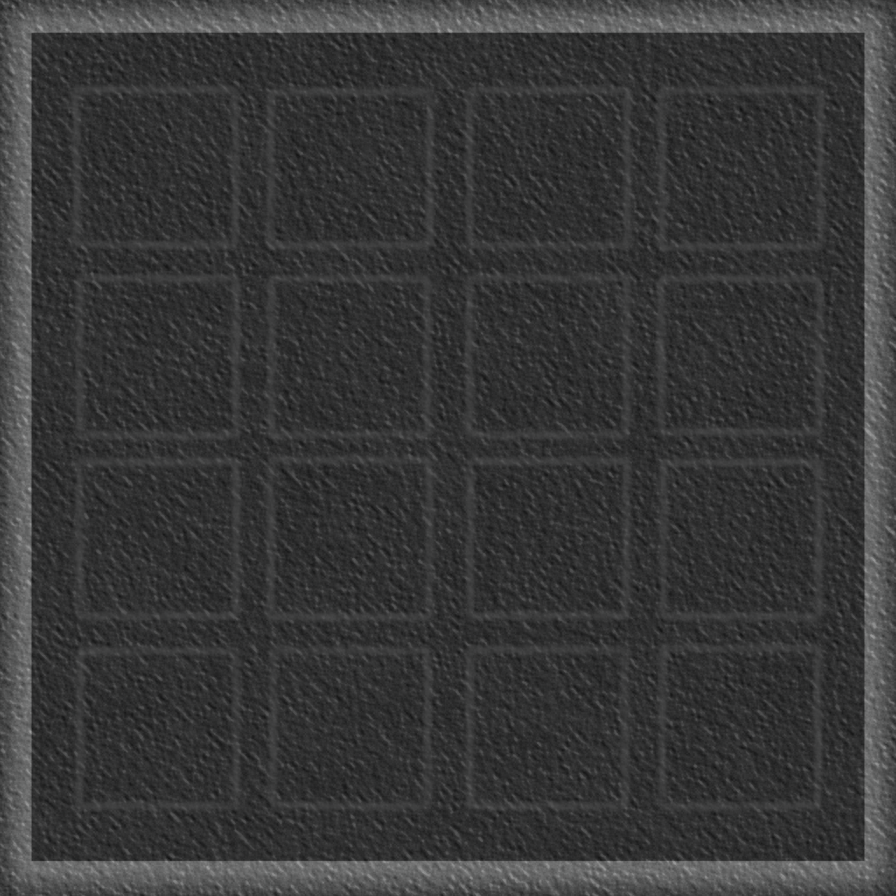
This pattern is drawn by a three.js fragment shader. Its source:

```glsl
varying vec2 vUv;

const float COUNT = 4.0;
const vec2 GRID_CENTER = vec2(0.501, 0.5005);
const vec2 PITCH = vec2(0.2155, 0.210);
const vec2 MIDDLE_SHIFT = vec2(0.0025, -0.003);
const vec2 HALF_SIZE = vec2(0.0878, 0.0868);
const float CORNER_RADIUS = 0.004;
const float LINE_WIDTH = 0.0085;
const float LINE_SOFTNESS = 0.0035;
const float JITTER = 0.0025;
const vec2 PANEL_MIN = vec2(0.0352, 0.0391);
const vec2 PANEL_MAX = vec2(0.9648, 0.9635);
const float EDGE_BLUR = 0.001;
const float FRAME_FADE = 0.036;
const float GRAIN_SCALE = 190.0;
const float PANEL_GRAIN = 0.13;
const float FRAME_GRAIN = 0.17;
const vec3 PANEL_COLOR = vec3(0.186, 0.187, 0.188);
const vec3 LINE_COLOR = vec3(0.258, 0.259, 0.260);
const vec3 FRAME_DARK = vec3(0.19, 0.192, 0.192);
const vec3 FRAME_LIGHT = vec3(0.43, 0.432, 0.432);

float hash(vec2 p) {
  vec3 q = fract(vec3(p.xyx) * 0.1031);
  q += dot(q, q.yzx + 33.33);
  return fract((q.x + q.y) * q.z);
}

float valueNoise(vec2 p) {
  vec2 cell = floor(p);
  vec2 f = fract(p);
  f = f * f * (3.0 - 2.0 * f);
  float bottom = mix(hash(cell), hash(cell + vec2(1.0, 0.0)), f.x);
  float top = mix(hash(cell + vec2(0.0, 1.0)), hash(cell + 1.0), f.x);
  return mix(bottom, top, f.y);
}

// Pebbled height, stretched along the falling diagonal
float grainHeight(vec2 p) {
  vec2 q = vec2((p.x - p.y) * 0.5, (p.x + p.y) * 0.8) + 400.0;
  return 0.65 * valueNoise(q) + 0.35 * valueNoise(q * 2.1 + 17.0);
}

// Relief lit from the upper right, with sparse bright flecks
float embossedGrain(vec2 uv) {
  vec2 p = uv * GRAIN_SCALE;
  float slope = grainHeight(p) - grainHeight(p + vec2(0.55, 0.45));
  float fleck = smoothstep(0.15, 0.5, slope);
  return slope + 0.35 * fleck + 0.25 * (hash(floor(uv * 512.0)) - 0.5);
}

float boxDistance(vec2 p, vec2 halfSize) {
  vec2 d = abs(p) - halfSize + CORNER_RADIUS;
  return length(max(d, 0.0)) + min(max(d.x, d.y), 0.0) - CORNER_RADIUS;
}

// Soft outlines of the slightly displaced squares
float squareLines(vec2 uv) {
  vec2 grid = (uv - GRID_CENTER) / PITCH + 0.5 * COUNT;
  vec2 cell = clamp(floor(grid), 0.0, COUNT - 1.0);
  vec2 offset = cell - 0.5 * (COUNT - 1.0);
  vec2 center = GRID_CENTER + offset * PITCH + sign(offset) * MIDDLE_SHIFT;
  vec2 drift = vec2(hash(cell + 3.7), hash(cell + 21.3)) - 0.5;
  vec2 growth = vec2(hash(cell + 41.9), hash(cell + 63.1)) - 0.5;
  float wobble = 0.002 * (valueNoise(uv * 90.0) - 0.5);
  float d = boxDistance(uv - center - drift * JITTER, HALF_SIZE + growth * JITTER);
  float halfWidth = 0.5 * LINE_WIDTH;
  float line = 1.0 - smoothstep(halfWidth - LINE_SOFTNESS, halfWidth + LINE_SOFTNESS, abs(d + wobble));
  return line * mix(0.65, 1.0, valueNoise(uv * 65.0 + 9.0));
}

void main() {
  float grain = embossedGrain(vUv);

  // Panel with outlined squares
  float cloud = 0.018 * (valueNoise(vUv * 24.0) - 0.5);
  float line = squareLines(vUv);
  vec3 panel = mix(PANEL_COLOR + cloud, LINE_COLOR, line);
  panel += grain * PANEL_GRAIN * (1.0 - 0.45 * line);

  // Raised frame, darker at its outer edge and corners
  vec2 border = min(vUv, 1.0 - vUv);
  vec2 fade = smoothstep(-0.018, FRAME_FADE, border);
  vec3 frame = mix(FRAME_DARK, FRAME_LIGHT, fade.x * fade.y);
  frame += grain * FRAME_GRAIN;

  vec2 inside = smoothstep(PANEL_MIN - EDGE_BLUR, PANEL_MIN + EDGE_BLUR, vUv)
    * (1.0 - smoothstep(PANEL_MAX - EDGE_BLUR, PANEL_MAX + EDGE_BLUR, vUv));
  gl_FragColor = vec4(mix(frame, panel, inside.x * inside.y), 1.0);
}
```
